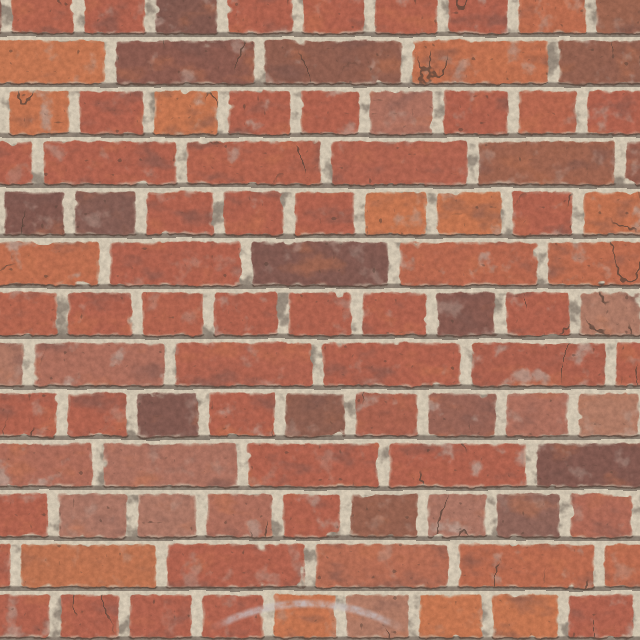
Give the GLSL for this texture, as a Shadertoy shader.

```glsl
const float ROW_HEIGHT = 0.0787;
const float ROW_SHIFT  = 0.0019;
const float HEADER     = 0.1139;   // short brick pitch, long bricks are twice this
const float PHASE      = 0.081;    // first upright joint of the bottom row
const float DRIFT      = 0.0035;   // sideways slip from row to row
const float BED_JOINT  = 0.0125;
const float SIDE_JOINT = 0.0175;
const float JITTER     = 0.010;    // spread of upright joints
const float CORNER     = 0.004;
const float WOBBLE     = 0.0028;
const float ROUGHNESS  = 0.0030;

const vec3 RED    = vec3(0.68, 0.385, 0.31);
const vec3 ORANGE = vec3(0.76, 0.46, 0.32);
const vec3 PLUM   = vec3(0.47, 0.34, 0.31);
const vec3 DUSTY  = vec3(0.65, 0.49, 0.43);
const vec3 BLOOM  = vec3(0.70, 0.60, 0.55);
const vec3 CREAM  = vec3(0.82, 0.77, 0.69);
const vec3 CEMENT = vec3(0.54, 0.49, 0.44);
const vec3 SHADOW = vec3(0.35, 0.27, 0.23);
const vec3 CHALK  = vec3(0.77, 0.73, 0.73);

vec3 hash3(vec2 cell, uint seed) {
    uvec3 v = uvec3(uvec2(ivec2(cell)), seed);
    v = v * 1664525u + 1013904223u;
    for (int i = 0; i < 2; i++) {
        v.x += v.y * v.z;
        v.y += v.z * v.x;
        v.z += v.x * v.y;
        v ^= v >> 16u;
    }
    return vec3(v >> 16u) / 65535.0;
}

float cornerSlope(vec2 cell, vec2 offset) {
    float angle = 6.2832 * hash3(cell, 7u).x;
    return dot(vec2(cos(angle), sin(angle)), offset);
}

// Gradient noise, about -0.7 to 0.7
float noise(vec2 p) {
    vec2 i = floor(p), f = p - i;
    vec2 w = f * f * f * (f * (f * 6.0 - 15.0) + 10.0);
    vec2 e = vec2(1.0, 0.0);
    return mix(mix(cornerSlope(i, f), cornerSlope(i + e, f - e), w.x),
               mix(cornerSlope(i + e.yx, f - e.yx), cornerSlope(i + 1.0, f - 1.0), w.x), w.y);
}

float fbm(vec2 p) {
    float sum = 0.0, amp = 1.0;
    for (int i = 0; i < 4; i++) {
        sum += amp * noise(p);
        p = mat2(1.6, 1.2, -1.2, 1.6) * p + 17.3;
        amp *= 0.5;
    }
    return sum;
}

float roundBox(vec2 p, vec2 halfSize, float radius) {
    vec2 q = abs(p) - halfSize + radius;
    return length(max(q, 0.0)) + min(max(q.x, q.y), 0.0) - radius;
}

float jointX(vec2 id, float pitch, float phase) {
    return phase + id.x * pitch + JITTER * (hash3(id, 3u).x - 0.5);
}

vec3 brickColor(vec2 uv, vec2 id, float d) {
    vec3 h = hash3(id, 11u), k = hash3(id, 23u);
    vec2 q = uv + 10.0 * k.xy;
    vec3 c = mix(RED, ORANGE, smoothstep(0.45, 0.95, h.x));
    c = mix(c, DUSTY, 0.75 * smoothstep(0.6, 1.0, h.z));
    c = mix(c, PLUM, 0.85 * smoothstep(0.72, 0.95, h.y));

    // Burnt stains, pale bloom and grain
    float stain = fbm(q * vec2(13.0, 22.0));
    c = mix(c, PLUM, 0.55 * smoothstep(0.1, 0.75, stain));
    c = mix(c, ORANGE, 0.4 * smoothstep(0.1, 0.7, -stain));
    c = mix(c, BLOOM, (0.3 + 0.5 * k.z) * smoothstep(0.2, 0.65, fbm(q * 24.0 + 31.0)));
    c *= 1.0 + 0.11 * fbm(q * 110.0);
    c = mix(c, SHADOW, 0.5 * smoothstep(0.42, 0.58, noise(q * 95.0)));

    // Hairline cracks
    float crack = abs(noise(q * vec2(20.0, 8.0)) + 0.06 * noise(q * 120.0)) / 20.0;
    float cracked = smoothstep(0.15, 0.3, noise(q * 11.0 + 5.0)) * step(0.4, k.z);
    c = mix(c, SHADOW, 0.75 * cracked * smoothstep(0.0013, 0.0003, crack));

    // Mortar smeared on the rim
    float smear = smoothstep(-0.1, 0.4, noise(uv * 48.0));
    return mix(c, CREAM, 0.6 * smear * smoothstep(-0.005, 0.0, d));
}

vec3 mortarColor(vec2 uv, float height, float d) {
    float patches = fbm(uv * 26.0 + 9.0);
    vec3 side = mix(CREAM, CEMENT, 0.85 * smoothstep(0.05, 0.5, patches));
    vec3 bed = mix(CEMENT, CREAM, smoothstep(-0.001, 0.004, height + 0.005 * patches));
    float halfBrick = 0.5 * (ROW_HEIGHT - BED_JOINT);
    float inBed = smoothstep(halfBrick - 0.003, halfBrick + 0.001, abs(height));
    vec3 c = mix(side, bed, inBed);
    float under = inBed * step(height, 0.0) * smoothstep(0.0045, 0.001, d);
    c = mix(c, SHADOW, 0.85 * under);
    return c * (1.0 + 0.10 * fbm(uv * 120.0));
}

void mainImage(out vec4 fragColor, in vec2 fragCoord) {
    vec2 uv = fragCoord / iResolution.y;
    float px = 1.0 / iResolution.y;
    vec2 p = uv + WOBBLE * vec2(noise(uv * 15.0), noise(uv * 15.0 + 40.0));

    // Rows of headers alternate with rows of stretchers
    float row = floor((p.y + ROW_SHIFT) / ROW_HEIGHT);
    float isLong = mod(row, 2.0);
    float pitch = HEADER * (1.0 + isLong);
    float phase = PHASE + DRIFT * row + isLong * HEADER * (step(2.5, mod(row, 4.0)) - 0.5);
    vec2 id = vec2(floor((p.x - phase) / pitch), row);

    // Brick outline with rough edges and chips
    float left = jointX(id, pitch, phase), right = jointX(id + vec2(1, 0), pitch, phase);
    vec2 local = p - vec2(0.5 * (left + right), (row + 0.5) * ROW_HEIGHT - ROW_SHIFT);
    vec2 halfSize = 0.5 * vec2(right - left - SIDE_JOINT, ROW_HEIGHT - BED_JOINT);
    float d = roundBox(local, halfSize, CORNER) + ROUGHNESS * fbm(uv * 55.0);
    d += 0.007 * smoothstep(0.3, 0.6, noise(uv * 33.0 + 70.0));

    vec3 color = mix(brickColor(uv, id, d), mortarColor(uv, local.y, d), smoothstep(-px, px, d));

    // Faded chalk arc near the bottom
    float x = uv.x - 0.48;
    float arc = abs(uv.y - 0.057 + 1.75 * x * x) / sqrt(1.0 + 12.0 * x * x);
    float chalk = smoothstep(0.009, 0.002, arc) * smoothstep(0.16, 0.10, abs(x));
    color = mix(color, CHALK, chalk * clamp(0.6 + 0.6 * fbm(uv * 60.0), 0.0, 0.9));

    fragColor = vec4(clamp(color, 0.0, 1.0), 1.0);
}
```
